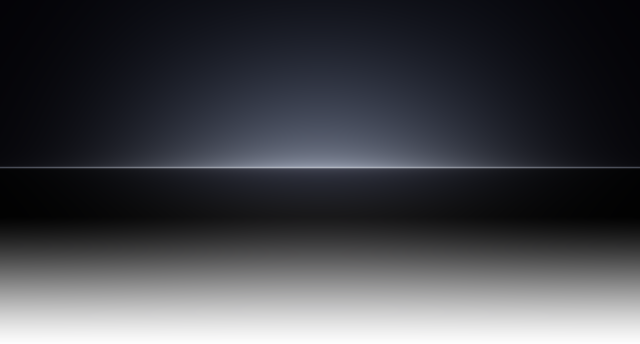
This background is drawn by a Shadertoy shader. Its source:

```glsl
// Dark studio backdrop: a pale glow over a bright horizon, with a floor fading to white.

const float HORIZON = 0.513;

float bell(float x, float width) {
    float t = x / width;
    return exp(-t * t);
}

// Blue-grey light rising from the middle of the horizon
vec3 wallColor(float side, float height) {
    vec3 wall = mix(vec3(0.022, 0.024, 0.045), vec3(0.012, 0.010, 0.024), smoothstep(0.2, 0.5, abs(side)));
    wall += vec3(0.225, 0.250, 0.300) * bell(side, 0.29) * bell(height, 0.38);
    wall += vec3(0.245, 0.243, 0.230) * bell(side, 0.27) * exp(-height / 0.09);
    wall += vec3(0.090, 0.095, 0.105) * bell(side, 0.36) * exp(-height / 0.018);
    return wall;
}

// Dim reflection that turns neutral with depth, then fades to white
vec3 floorColor(float side, float depth, float y) {
    vec3 sheen = mix(vec3(0.150, 0.160, 0.205), vec3(0.095, 0.094, 0.099), smoothstep(0.0, 0.16, depth));
    vec3 ground = sheen * bell(side, 0.30);
    ground += vec3(0.13, 0.13, 0.14) * bell(side, 0.27) * exp(-depth / 0.018);

    float ramp = clamp((0.37 - y) / 0.375, 0.0, 1.0);
    float fade = mix(ramp, smoothstep(0.0, 1.0, ramp), 0.5);
    return mix(ground, vec3(1.0), fade);
}

void mainImage(out vec4 fragColor, in vec2 fragCoord) {
    vec2 uv = fragCoord / iResolution.xy;
    float side = uv.x - 0.5;
    float height = uv.y - HORIZON;
    float pixel = 1.0 / iResolution.y;

    vec3 wall = wallColor(side, max(height, 0.0));
    vec3 ground = floorColor(side, max(-height, 0.0), uv.y);
    vec3 color = mix(ground, wall, smoothstep(-pixel, pixel, height));

    // Thin bright horizon line, dimmer towards the sides
    float line = bell(height, max(0.0026, 0.7 * pixel));
    vec3 lineColor = mix(vec3(0.20, 0.21, 0.25), vec3(0.69, 0.71, 0.75), bell(side, 0.36));
    color = mix(color, max(color, lineColor), line);

    fragColor = vec4(color, 1.0);
}
```
